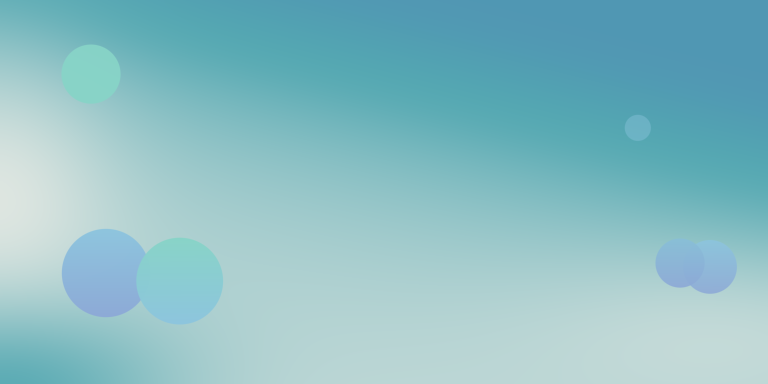
Write a Shadertoy shader that draws this background.

```glsl
const vec3 BLUE = vec3(0.31, 0.59, 0.70);
const vec3 TEAL = vec3(0.31, 0.65, 0.69);
const vec3 PALE = vec3(0.78, 0.86, 0.85);
const vec3 MINT = vec3(0.53, 0.83, 0.78);
const vec3 SKY = vec3(0.55, 0.77, 0.87);
const vec3 PERIWINKLE = vec3(0.55, 0.66, 0.84);

// Soft elliptical falloff, 1 at the centre
float glow(vec2 p, vec2 center, vec2 size) {
    vec2 q = (p - center) / size;
    return exp(-dot(q, q));
}

// Diagonal haze with a bright left side and a dark lower left corner
vec3 backdrop(vec2 p) {
    float depth = 1.0 - 0.25 * p.x - p.y;
    float softDepth = 0.5 * (depth + sqrt(depth * depth + 0.005));
    float light = 1.0 - exp(-3.0 * softDepth);
    light += 0.42 * glow(p, vec2(0.0, 0.55), vec2(0.30, 0.38));
    light += 0.28 * glow(p, vec2(2.0, 0.17), vec2(0.60, 0.22));
    light -= 0.90 * glow(p, vec2(0.0, -0.02), vec2(0.45, 0.24));
    vec3 deep = mix(TEAL, BLUE, smoothstep(0.0, 0.3, -depth));
    return mix(deep, PALE, max(light, 0.0));
}

// Disc with a vertical gradient, laid over the base colour
vec3 disc(vec3 base, vec2 p, vec2 center, float radius, vec3 low, vec3 high, float alpha) {
    float edge = 0.75 / iResolution.y;
    float mask = 1.0 - smoothstep(-edge, edge, length(p - center) - radius);
    float rise = clamp(0.5 + 0.5 * (p.y - center.y) / radius, 0.0, 1.0);
    return mix(base, mix(low, high, rise), mask * alpha);
}

void mainImage(out vec4 fragColor, in vec2 fragCoord) {
    vec2 p = fragCoord / iResolution.y;
    vec3 color = backdrop(p);

    // Left discs
    color = disc(color, p, vec2(0.237, 0.807), 0.077, MINT, MINT, 0.95);
    color = disc(color, p, vec2(0.276, 0.289), 0.115, PERIWINKLE, SKY, 0.97);
    color = disc(color, p, vec2(0.468, 0.268), 0.113, SKY, MINT, 0.97);

    // Right discs
    color = disc(color, p, vec2(1.661, 0.667), 0.034, SKY, SKY, 0.42);
    color = disc(color, p, vec2(1.849, 0.305), 0.070, PERIWINKLE, SKY, 0.88);
    color = disc(color, p, vec2(1.771, 0.315), 0.064, PERIWINKLE, SKY * 0.97, 0.92);

    fragColor = vec4(color, 1.0);
}
```
